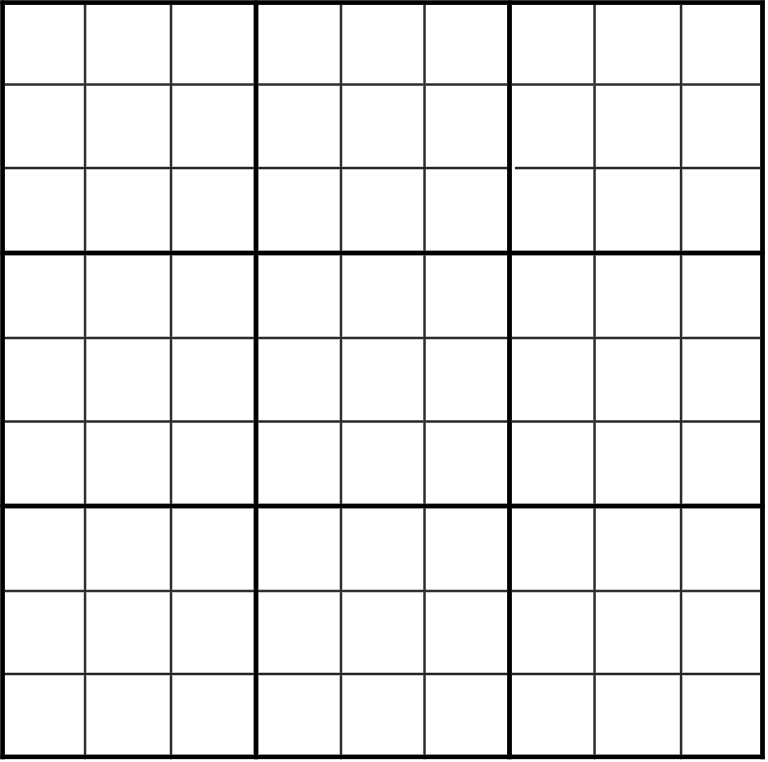
Write a Shadertoy shader that draws this pattern.

```glsl
// Draws a nine by nine ruled grid: thin grey rules inside, heavy black rules
// every third line. Rules are evenly spaced, then drift a little off pitch;
// a hash varies the ink tone, and one thin rule breaks beside a heavy one.

const int CELLS = 9;
const int BLOCK = 3;
const float ASPECT = 512.0 / 508.0;
const float HEAVY_WIDTH = 0.0063;
const float THIN_WIDTH = 0.0033;
const vec2 FIRST_RULE = vec2(0.0033, 0.0033);
const vec2 LAST_RULE = vec2(1.0007, 0.9934);

// Drift of each rule from even pitch, in thousandths of the height
const vec2 DRIFT[10] = vec2[10](
    vec2(0.0), vec2(-2.5, -2.4), vec2(-0.5, -2.8), vec2(0.2, -1.3),
    vec2(0.9, 0.2), vec2(-0.3, -0.2), vec2(0.4, 0.7), vec2(1.2, 2.2),
    vec2(3.9, 1.1), vec2(0.0));

float hash21(vec2 p) {
    vec3 q = fract(vec3(p.xyx) * 0.1031);
    q += dot(q, q.yzx + 33.33);
    return fract((q.x + q.y) * q.z);
}

// Centre of the vertical (x) and horizontal (y) rule of one index
vec2 ruleCentre(int index) {
    float t = float(index) / float(CELLS);
    return mix(FIRST_RULE, LAST_RULE, t) + 0.001 * DRIFT[index];
}

// Antialiased coverage of a signed distance, negative inside
vec2 coverage(vec2 dist, float pixel) {
    return clamp(0.5 - dist / pixel, 0.0, 1.0);
}

// Coverage of an axis-aligned box
float boxCoverage(vec2 p, vec2 low, vec2 high, float pixel) {
    vec2 inside = coverage(abs(p - 0.5 * (low + high)) - 0.5 * (high - low), pixel);
    return inside.x * inside.y;
}

// Brightness left by both rules of one index
float ruleShade(vec2 p, int index, float pixel) {
    bool heavy = index % BLOCK == 0;
    float width = heavy ? HEAVY_WIDTH : THIN_WIDTH;
    vec2 ink = coverage(abs(p - ruleCentre(index)) - 0.5 * width, pixel);

    // Short break in the second horizontal rule, right of a heavy rule
    if (index == 2) {
        float gapStart = ruleCentre(6).x + 0.5 * HEAVY_WIDTH;
        vec2 gapLow = vec2(gapStart, 0.0);
        vec2 gapHigh = vec2(gapStart + 0.004, 1.0);
        ink.y *= 1.0 - boxCoverage(p, gapLow, gapHigh, pixel);
    }

    // Thin ink varies slightly from rule to rule
    vec2 seed = vec2(float(index), 7.0);
    vec2 grey = mix(vec2(0.13), vec2(0.20), vec2(hash21(seed), hash21(seed.yx)));
    vec2 shade = mix(vec2(1.0), heavy ? vec2(0.0) : grey, ink);
    return min(shade.x, shade.y);
}

void mainImage(out vec4 fragColor, in vec2 fragCoord) {
    // Height units, measured from the top left
    vec2 p = fragCoord / iResolution.xy;
    p = vec2(p.x * ASPECT, 1.0 - p.y);
    float pixel = 1.0 / iResolution.y;

    float shade = 1.0;
    for (int i = 0; i <= CELLS; i++) {
        shade = min(shade, ruleShade(p, i, pixel));
    }

    // Keep the rules inside the outer edge of the frame
    vec2 margin = vec2(0.5 * HEAVY_WIDTH);
    float frame = boxCoverage(p, FIRST_RULE - margin, LAST_RULE + margin, pixel);
    fragColor = vec4(vec3(mix(1.0, shade, frame)), 1.0);
}
```
